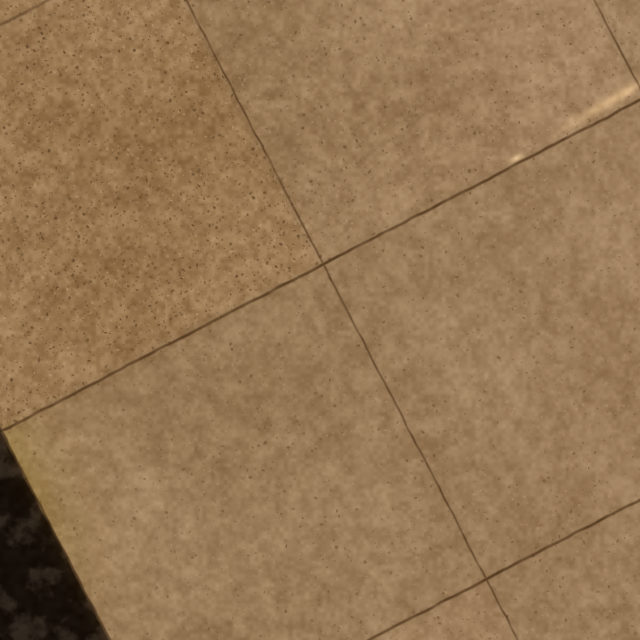
A WebGL 1 fragment shader for this texture:

```glsl
precision highp float;
uniform vec2 u_resolution;

#define TILE vec2(0.566, 0.559)
#define CORNER vec2(0.505, 0.587)
#define TILT 0.478
#define JOINT_WIDTH vec2(0.0014, 0.0021)
#define CHIP_CELLS 98.0
#define GRAIN_CELLS 150.0
#define BASE vec3(0.602, 0.480, 0.342)
#define DARK_CHIP vec3(0.36, 0.26, 0.15)
#define LIGHT_CHIP vec3(0.74, 0.61, 0.46)
#define JOINT_COLOR vec3(0.31, 0.21, 0.11)
#define PIT_DARK vec3(0.080, 0.055, 0.030)
#define PIT_STONE vec3(0.18, 0.145, 0.11)

float hash(vec2 p) {
  vec3 a = fract(p.xyx * 0.1031);
  a += dot(a, a.yzx + 33.33);
  return fract((a.x + a.y) * a.z);
}

float noise(vec2 p) {
  vec2 i = floor(p), f = fract(p);
  f = f * f * (3.0 - 2.0 * f);
  return mix(mix(hash(i), hash(i + vec2(1.0, 0.0)), f.x),
             mix(hash(i + vec2(0.0, 1.0)), hash(i + 1.0), f.x), f.y);
}

float fbm(vec2 p) {
  float sum = 0.0, gain = 0.5;
  for (int i = 0; i < 4; i++) {
    sum += gain * noise(p);
    p = mat2(1.6, 1.2, -1.2, 1.6) * p + 17.3;
    gain *= 0.5;
  }
  return sum / 0.9375;
}

mat2 rotation(float a) {
  return mat2(cos(a), -sin(a), sin(a), cos(a));
}

// Strength of irregular chips, at most one in each jittered cell
float chips(vec2 p, float cells, float density, float seed, float pixel) {
  vec2 g = rotation(seed) * p * cells + seed * 31.0 + 200.0;
  vec2 id = floor(g);
  vec2 center = 0.34 + 0.32 * vec2(hash(id + 3.1), hash(id + 8.7));
  vec2 d = rotation(6.283 * hash(id + 5.3)) * (fract(g) - center);
  d.x *= 1.0 + 0.9 * hash(id + 1.9);
  float radius = mix(0.10, 0.27, hash(id + 12.4));
  float r = length(d) + 0.2 * (noise(g * 4.0) - 0.5);
  float soft = max(0.17, pixel * cells);
  float shape = 1.0 - smoothstep(radius - soft, radius + soft, r);
  return shape * step(hash(id + 20.6), density) * mix(0.3, 1.0, hash(id + 27.2));
}

void main() {
  vec2 p = gl_FragCoord.xy / u_resolution;
  float pixel = 1.0 / min(u_resolution.x, u_resolution.y);

  // Tilted floor frame with slight foreshortening
  vec2 q = rotation(TILT) * (p - CORNER);
  q.y -= 0.016 * q.y * q.y;
  vec2 cell = q / TILE;
  vec2 id = floor(cell);

  // Speckle is heaviest on the upper left tile
  float upper = smoothstep(-0.02, 0.02, q.y);
  float left = 1.0 - smoothstep(-0.02, 0.02, q.x);
  float wear = 0.22 + upper * (0.2 + 0.58 * left);
  float cluster = 0.6 + 0.8 * fbm(p * 9.0 + 40.0);

  // Mottled ground and fine grain
  vec3 color = BASE * (1.0 + 0.03 * (hash(id + 50.0) - 0.5));
  color += 0.09 * (fbm(p * 5.0 + 7.0) - 0.5);
  color += vec3(0.13, 0.13, 0.12) * (fbm(p * 48.0) - 0.5);
  color += 0.075 * (noise(p * GRAIN_CELLS) - 0.5) * (0.7 + 0.5 * wear);
  color += vec3(0.004, -0.004, -0.016) * upper * left;
  color += vec3(0.008, 0.006, 0.010) * smoothstep(0.3, 1.0, p.x);

  // Light and dark chips in two sizes
  float pale = chips(p, CHIP_CELLS * 1.2, 0.25 * cluster, 1.3, pixel);
  color = mix(color, LIGHT_CHIP, pale * (0.3 + 0.3 * wear));
  float dark = chips(p, CHIP_CELLS, (0.06 + 0.24 * wear) * cluster, 0.4, pixel);
  dark = max(dark, 0.7 * chips(p, CHIP_CELLS * 1.5, 0.32 * wear * cluster, 2.2, pixel));
  color = mix(color, DARK_CHIP, dark * (0.45 + 0.35 * wear));

  // Yellowed border beside the pit
  float edge = q.x + TILE.x;
  float stain = exp(-max(edge, 0.0) * 22.0) * smoothstep(-0.4, -0.05, q.y) * (1.0 - upper);
  color += vec3(-0.005, 0.004, -0.06) * stain;

  // Soft joints with uneven dirt
  vec2 wobble = 0.002 * (vec2(noise(q.yy * 38.0 + 90.0), noise(q.xx * 38.0 + 60.0)) - 0.5);
  vec2 gap = abs((fract(cell + 0.5) - 0.5) * TILE + wobble);
  vec2 soft = vec2(max(0.0019, pixel));
  vec2 joint = 1.0 - smoothstep(JOINT_WIDTH - soft, JOINT_WIDTH + soft, gap);
  vec2 dirt = vec2(0.62, 0.74) + 0.4 * (vec2(noise(q.yy * 45.0 + 30.0), noise(q.xx * 45.0 + 70.0)) - 0.5);
  dirt.y *= 1.0 - 0.45 * smoothstep(0.3, 0.5, q.y);
  joint *= dirt;
  color *= 1.0 - 0.05 * exp(-min(gap.x, gap.y) * 220.0);
  color = mix(color, JOINT_COLOR, max(joint.x, joint.y));

  // Glints along the raised lip of a joint
  float along = smoothstep(0.39, 0.50, q.x) * (1.0 - smoothstep(0.55, 0.59, q.x));
  float across = (q.y - 0.015 - 0.053 * (q.x - 0.414)) / 0.008;
  float streak = along * exp(-across * across) * (0.6 + 0.6 * noise(q * 60.0 + 80.0));
  vec2 spot = (q - vec2(0.344, 0.008)) / vec2(0.011, 0.005);
  color += vec3(0.17, 0.15, 0.11) * streak + vec3(0.24, 0.23, 0.19) * exp(-dot(spot, spot));

  // Dark pit of rough stones past the floor's edge
  float lumps = smoothstep(0.48, 0.75, fbm(p * 38.0 + 15.0));
  vec3 pit = mix(PIT_DARK, PIT_STONE, lumps) + 0.035 * (noise(p * 110.0) - 0.5);
  pit += vec3(0.07, 0.04, 0.01) * exp(min(edge, 0.0) * 90.0);
  float rim = edge + 0.003 * (noise(p * 60.0) - 0.5);
  color = mix(pit, color, smoothstep(-0.002 - pixel, 0.002 + pixel, rim));

  gl_FragColor = vec4(clamp(color, 0.0, 1.0), 1.0);
}
```
